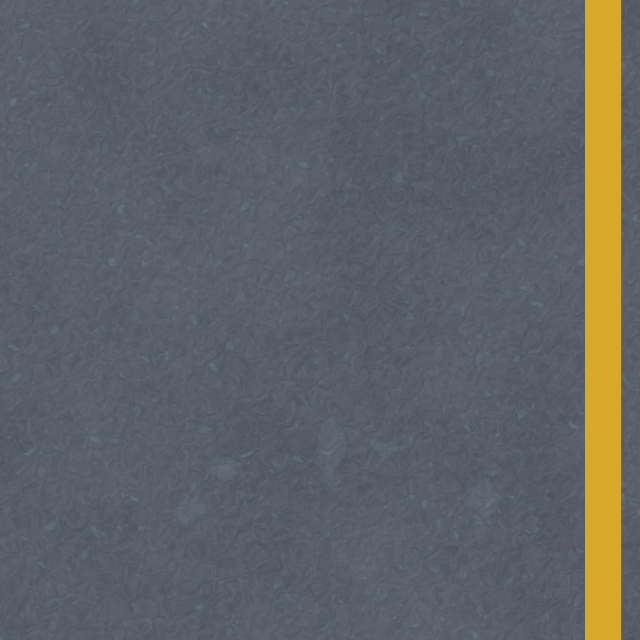
Give the GLSL for this texture, as a WebGL 2 fragment shader.

```glsl
#version 300 es
precision highp float;

#define STRIPE_LEFT 0.9141
#define STRIPE_RIGHT 0.9707
#define GRAIN_SCALE 150.0
#define GRAIN_GAIN 0.085
#define CLOUD_GAIN 0.045
#define CHIP_GAIN 0.045
#define PATCH_GAIN 0.028

uniform vec2 u_resolution;
out vec4 fragColor;

const vec3 SLATE = vec3(0.348, 0.372, 0.411);
const vec3 CHIP_TINT = vec3(0.85, 1.05, 1.1);
const vec3 YELLOW = vec3(0.847, 0.663, 0.161);

vec2 hash2(vec2 p) {
  vec3 q = fract(p.xyx * vec3(0.1031, 0.1030, 0.0973));
  q += dot(q, q.yzx + 33.33);
  return fract((q.xx + q.yz) * q.zy);
}

float noise(vec2 p) {
  vec2 i = floor(p), f = fract(p);
  f = f * f * (3.0 - 2.0 * f);
  float low = mix(hash2(i).x, hash2(i + vec2(1, 0)).x, f.x);
  float high = mix(hash2(i + vec2(0, 1)).x, hash2(i + vec2(1, 1)).x, f.x);
  return mix(low, high, f.y);
}

float fbm(vec2 p) {
  float sum = 0.0, gain = 0.5;
  for (int i = 0; i < 4; i++) {
    sum += gain * noise(p);
    p = mat2(1.6, 1.2, -1.2, 1.6) * p + 17.3;
    gain *= 0.5;
  }
  return sum / 0.9375;
}

// Sparse, randomly turned oval chips with uneven brightness
float chips(vec2 p, float density) {
  vec2 cell = floor(p);
  float light = 0.0;
  for (int y = -1; y <= 1; y++) {
    for (int x = -1; x <= 1; x++) {
      vec2 id = cell + vec2(x, y);
      vec2 kind = hash2(id + 41.7);
      vec2 d = p - id - hash2(id);
      float a = kind.y * 6.2832;
      d = mat2(cos(a), -sin(a), sin(a), cos(a)) * d;
      float size = mix(0.22, 0.48, hash2(id + 9.1).x);
      float oval = length(d * vec2(1.0, 1.8)) / size;
      float present = step(kind.x, density);
      light = max(light, present * (0.4 + 0.6 * kind.y) * (1.0 - smoothstep(0.65, 1.1, oval)));
    }
  }
  return light;
}

// Ragged pale wear mark
float wear(vec2 p, vec2 center, vec2 radius) {
  float d = length((p - center) / radius);
  float ragged = fbm(p * 45.0) - 0.5;
  return 1.0 - smoothstep(0.65, 1.0, d + ragged * 2.2);
}

void main() {
  vec2 uv = gl_FragCoord.xy / u_resolution;
  vec2 warp = vec2(noise(uv * 70.0), noise(uv * 70.0 + 31.0)) - 0.5;

  // Broad mottling and fine relief lit from the upper left
  float clouds = fbm(uv * 7.0 + 3.0) - 0.5;
  vec2 g = uv * GRAIN_SCALE + warp * 2.5;
  float relief = fbm(g) - fbm(g + vec2(0.45, -0.45));
  float grain = fbm(g * 0.8 + 60.0) - 0.5;
  float shade = CLOUD_GAIN * clouds + GRAIN_GAIN * (0.65 * relief + 0.6 * grain);

  // Embedded stone chips at two sizes
  float stones = 0.7 * chips(uv * 95.0 + warp * 0.5, 0.16);
  stones += chips(uv * 48.0 + warp * 0.4, 0.07);

  // Worn areas
  float worn = wear(uv, vec2(0.355, 0.265), vec2(0.026, 0.024));
  worn = max(worn, wear(uv, vec2(0.522, 0.300), vec2(0.026, 0.055)));
  worn = max(worn, wear(uv, vec2(0.755, 0.225), vec2(0.030, 0.040)));
  worn = max(worn, wear(uv, vec2(0.300, 0.215), vec2(0.020, 0.026)));
  worn = max(worn, wear(uv, vec2(0.605, 0.300), vec2(0.025, 0.015)));

  vec3 color = SLATE + shade;
  color += CHIP_TINT * (CHIP_GAIN * stones + PATCH_GAIN * worn);

  // Flat painted stripe
  float edge = 0.5 / u_resolution.x;
  float stripe = smoothstep(STRIPE_LEFT - edge, STRIPE_LEFT + edge, uv.x);
  stripe *= 1.0 - smoothstep(STRIPE_RIGHT - edge, STRIPE_RIGHT + edge, uv.x);
  fragColor = vec4(mix(color, YELLOW, stripe), 1.0);
}
```
